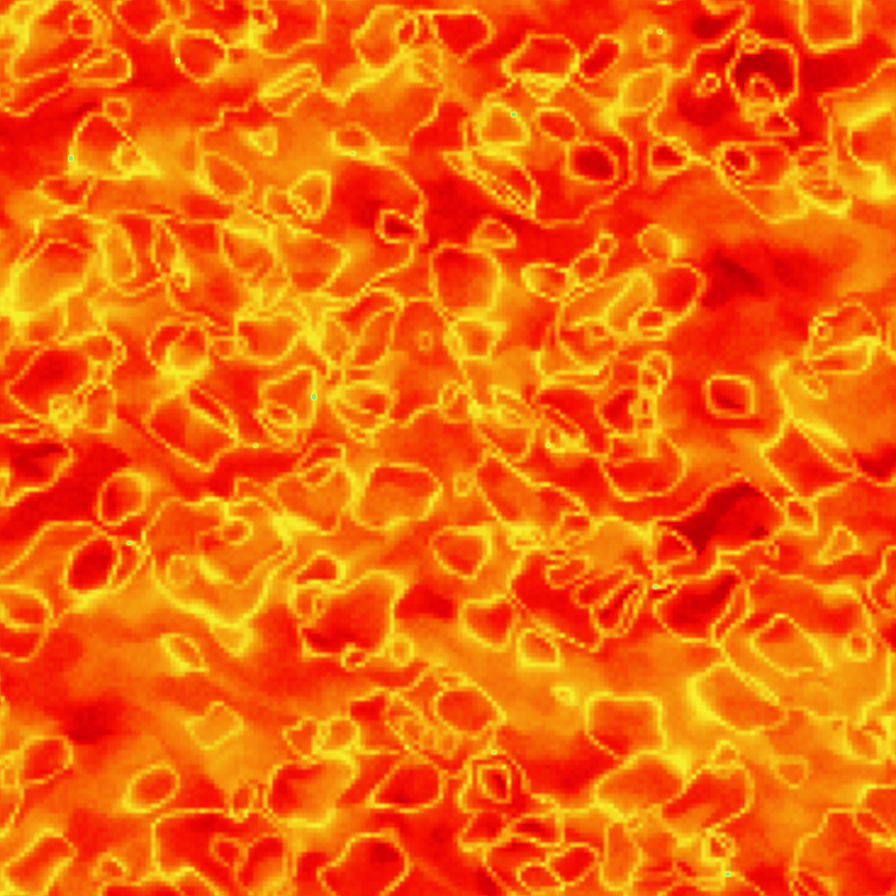
Give the GLSL for this texture, as a Shadertoy shader.

```glsl
// Heat map of red and orange patches crossed by thin, beaded yellow contour loops.

float hash(vec2 p) {
    p = fract(p * vec2(0.1031, 0.1137));
    p += dot(p, p.yx + 33.33);
    return fract((p.x + p.y) * p.x * 97.3);
}

// Cellular noise: x = signed distance to merged rings, y = blended cell tone.
vec2 cells(vec2 p, float rMin, float rMax, float presence) {
    vec2 id = floor(p);
    float ring = 9.0, tone = 0.0, total = 0.0;
    for (int j = -1; j <= 1; j++)
    for (int i = -1; i <= 1; i++) {
        vec2 cell = id + vec2(i, j);
        vec2 seed = vec2(hash(cell + 11.0), hash(cell + 47.0));
        float dist = length(p - cell - 0.1 - 0.8 * seed);
        float radius = mix(rMin, rMax, hash(cell + 83.0));
        if (hash(cell + 131.0) < presence) ring = min(ring, dist - radius);
        float weight = exp(-8.0 * dist * dist);
        tone += weight * hash(cell + 171.0);
        total += weight;
    }
    return vec2(ring, tone / total);
}

// Layered sines bend the round cells into irregular outlines.
vec2 warp(vec2 p) {
    p += 0.012 * sin(p.yx * vec2(23.0, 19.0) + vec2(0.7, 2.1));
    p += 0.006 * sin(p.yx * vec2(57.0, 49.0) + p * 21.0);
    return p + 0.0035 * sin(p.yx * vec2(141.0, 127.0) + p * 60.0);
}

float contour(float dist) {
    return exp(-pow(dist / 0.0039, 2.0));
}

float heatAt(vec2 grid) {
    vec2 p = warp((grid + 0.5) / 184.0) * vec2(0.94, 1.08);
    vec2 large = cells(p * 6.0 + 20.0, 0.28, 0.55, 0.6);
    vec2 medium = cells(p * 11.0 + 50.0, 0.22, 0.5, 0.75);
    vec2 small = cells(p * 18.0 + 90.0, 0.15, 0.42, 0.24);
    vec2 broad = cells(p * vec2(7.0, 13.0) + 140.0, 0.2, 0.4, 0.5);
    vec2 mottle = cells(p * vec2(25.0, 34.0) + 190.0, 0.2, 0.4, 0.5);

    // Patches from broad to mottled, redder inside the loops, with fine grain.
    float patches = 0.5 * (broad.y - 0.5) + 0.3 * (medium.y - 0.5)
                  + 0.2 * (small.y - 0.5) + 0.36 * (mottle.y - 0.5);
    float heat = 0.27 + patches + 0.1 * (hash(grid + 7.0) - 0.5);
    heat -= 0.09 * smoothstep(0.0, 0.015, -medium.x / 11.0);
    heat -= 0.35 * max(heat - 0.4, 0.0);
    heat = max(heat, 0.04 + 0.3 * heat);

    // Contours with an uneven soft halo, beaded brightness and fading stretches.
    float dLarge = abs(large.x) / 6.0, dMedium = abs(medium.x) / 11.0;
    float dSmall = abs(small.x) / 18.0;
    float line = max(contour(dMedium), max(contour(dLarge), contour(dSmall)));
    float halo = exp(-min(dMedium, min(dLarge, dSmall)) / 0.012);
    heat += halo * 0.38 * smoothstep(0.2, 0.9, mottle.y);
    float bead = 0.6 + 0.4 * hash(grid + 211.0);
    float fade = 0.82 + 0.18 * sin(p.x * 31.0 + 3.0 * sin(p.y * 27.0));
    heat = mix(heat, max(heat, 0.98), line * bead * fade);

    // Rare hot specks on the contours.
    return heat + 0.5 * line * step(0.985, hash(grid + 307.0));
}

vec3 palette(float heat) {
    float green = clamp(heat, 0.0, 0.93);
    vec3 color = vec3(0.96, green, 0.01 + 0.2 * green * green * green);
    color.r -= 0.25 * smoothstep(0.06, -0.08, heat);
    return mix(color, vec3(0.42, 0.95, 0.58), smoothstep(0.98, 1.25, heat));
}

void mainImage(out vec4 fragColor, in vec2 fragCoord) {
    // Coarse samples blended into soft blocks.
    vec2 grid = fragCoord / iResolution.xy * 184.0 - 0.5;
    vec2 id = floor(grid);
    vec2 blend = smoothstep(0.05, 0.95, grid - id);
    float lower = mix(heatAt(id), heatAt(id + vec2(1, 0)), blend.x);
    float upper = mix(heatAt(id + vec2(0, 1)), heatAt(id + vec2(1, 1)), blend.x);
    fragColor = vec4(palette(mix(lower, upper, blend.y)), 1.0);
}
```
